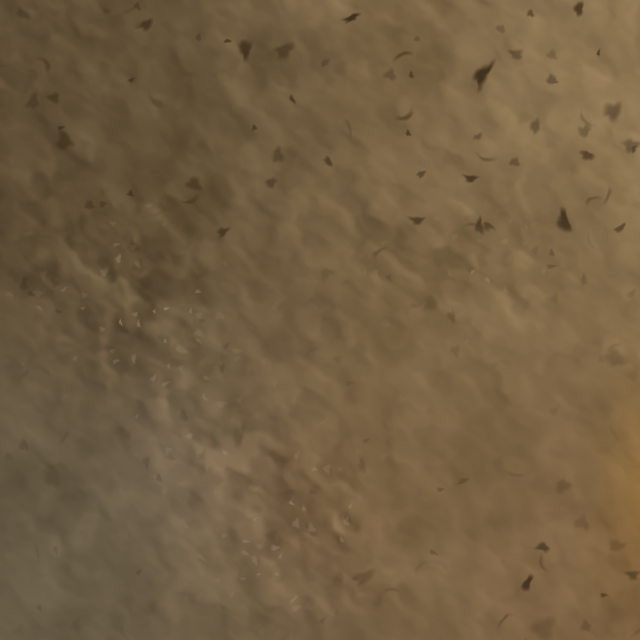
This texture is drawn by a Shadertoy shader. Its source:

```glsl
vec3 hash3(vec2 p) {
    vec3 q = fract(vec3(p.xyx) * vec3(0.1031, 0.1030, 0.0973));
    q += dot(q, q.yxz + 33.33);
    return fract((q.xxy + q.yzz) * q.zyx);
}

mat2 rotation(float angle) {
    float c = cos(angle), s = sin(angle);
    return mat2(c, -s, s, c);
}

// Rotated, warped sine octaves, about -1 to 1
float layeredSines(vec2 p) {
    float sum = 0.0, amplitude = 0.6;
    for (int i = 0; i < 4; i++) {
        p = rotation(1.1 + float(i) * 0.7) * p * 1.75 + 3.7;
        p += 0.6 * sin(p.yx * 0.83 + vec2(1.3, 4.1));
        sum += amplitude * sin(p.x) * sin(p.y * 1.17);
        amplitude *= 0.66;
    }
    return sum;
}

// Random cell values blended softly around jittered centres, -1 to 1
float cellLumps(vec2 p) {
    vec2 cell = floor(p);
    float sum = 0.0, total = 0.0001;
    for (int y = -1; y <= 1; y++)
    for (int x = -1; x <= 1; x++) {
        vec2 id = cell + vec2(x, y);
        vec3 h = hash3(id + 31.0);
        vec2 d = p - id - h.xy;
        float weight = exp(-5.0 * dot(d, d));
        sum += weight * (2.0 * h.z - 1.0);
        total += weight;
    }
    return sum / total;
}

// Irregular soft spots, one candidate in each cell
float scatterSpots(vec2 uv, float cells, float share, float seed) {
    vec2 p = uv * cells, cell = floor(p);
    float mask = 0.0;
    for (int y = -1; y <= 1; y++)
    for (int x = -1; x <= 1; x++) {
        vec2 id = cell + vec2(x, y);
        vec3 place = hash3(id + seed), form = hash3(id + seed + 57.0);
        if (place.z > share) continue;
        vec2 d = rotation(form.x * 6.28) * (p - id - 0.15 - 0.7 * place.xy);
        d.y *= 1.0 + 0.8 * form.y;
        float a = atan(d.y, d.x);
        float radius = mix(0.16, 0.32, form.z * form.z);
        radius *= 1.0 + 0.18 * sin(3.0 * a + form.x * 9.0) + 0.08 * sin(5.0 * a + form.y * 20.0);
        float spot = 1.0 - smoothstep(radius * 0.4, radius * 1.25, length(d));
        mask = max(mask, spot * mix(0.3, 1.0, form.y));
    }
    return mask;
}

// Short curved hairline cracks
float scatterCracks(vec2 uv, float cells, float share) {
    vec2 p = uv * cells, cell = floor(p);
    float mask = 0.0;
    for (int y = -1; y <= 1; y++)
    for (int x = -1; x <= 1; x++) {
        vec2 id = cell + vec2(x, y);
        vec3 place = hash3(id + 211.0), form = hash3(id + 307.0);
        if (place.z > share) continue;
        vec2 d = rotation(form.x * 6.28) * (p - id - place.xy);
        float along = 1.0 - smoothstep(0.05, 0.32, abs(d.x));
        float offset = abs(d.y - 1.4 * d.x * d.x);
        mask = max(mask, along * (1.0 - smoothstep(0.0, 0.08, offset)) * mix(0.2, 0.9, form.y));
    }
    return mask;
}

float patchAt(vec2 uv, vec2 centre, vec2 size) {
    vec2 d = (uv - centre) / size;
    return exp(-dot(d, d));
}

void mainImage(out vec4 fragColor, in vec2 fragCoord) {
    vec2 uv = fragCoord / iResolution.xy;
    float broad = layeredSines(uv * 1.6 + 2.0), mottle = cellLumps(uv * 9.0);
    vec2 bent = uv + 0.02 * vec2(broad, layeredSines(uv * 4.0));
    vec2 ragged = uv + 0.004 * vec2(cellLumps(uv * 50.0), cellLumps(uv * 50.0 + 70.0));

    // Uneven lighting over brown earth
    vec3 left = mix(vec3(0.40, 0.355, 0.275), vec3(0.355, 0.292, 0.20), smoothstep(0.1, 0.65, bent.y));
    vec3 right = mix(vec3(0.485, 0.38, 0.255), vec3(0.545, 0.45, 0.315), smoothstep(0.0, 0.7, bent.y));
    vec3 color = mix(left, right, smoothstep(-0.1, 1.05, bent.x));
    color += vec3(0.07, 0.03, -0.04) * patchAt(uv, vec2(1.04, 0.24), vec2(0.08, 0.15));
    color += vec3(0.045, 0.045, 0.05) * patchAt(bent, vec2(0.25, 0.27), vec2(0.14, 0.15));
    color += vec3(0.02, 0.004, -0.004) * patchAt(bent, vec2(0.50, 0.22), vec2(0.22, 0.16));

    // Cloudy stains at falling sizes
    color += vec3(0.014, 0.014, 0.013) * broad + vec3(0.024, 0.022, 0.019) * mottle;
    color += vec3(0.024, 0.021, 0.017) * cellLumps(ragged * 21.0 + 40.0);

    // Crumbly patches over a finer grain, streaked along a diagonal
    float rough = patchAt(bent, vec2(0.20, 0.52), vec2(0.14, 0.11))
        + 0.8 * patchAt(bent, vec2(0.46, 0.18), vec2(0.14, 0.15))
        + 0.7 * patchAt(bent, vec2(0.70, 0.57), vec2(0.14, 0.09))
        + 0.5 * patchAt(bent, vec2(0.30, 0.31), vec2(0.10, 0.10));
    float upper = smoothstep(0.5, 0.68, uv.y + 0.05 * broad);
    vec2 streaked = rotation(-0.75) * ragged * vec2(1.0, 1.0) * 42.0;
    streaked.x *= 0.65;
    float lumps = cellLumps(streaked), shadow = cellLumps(streaked + vec2(0.25, 0.45));
    float grain = 0.6 * lumps + 0.7 * (lumps - shadow) + 0.5 * cellLumps(streaked * 2.1 + 90.0);
    color += vec3(0.040, 0.035, 0.028) * grain * (0.5 + 0.25 * upper + 1.15 * rough);
    color += 0.008 * rough;

    // Pale flecks
    float flecks = scatterSpots(ragged, 36.0, 0.35, 83.0) * min(rough, 1.0);
    color = mix(color, vec3(0.66, 0.58, 0.47), 0.6 * flecks);

    // Dark pits, crowded in the upper band and lower right
    float pitted = 0.3 + 0.8 * upper + 0.7 * patchAt(uv, vec2(0.83, 0.1), vec2(0.16, 0.12));
    pitted = min(pitted, 1.0);
    float pits = scatterSpots(ragged, 15.0, 0.22, 11.0);
    float specks = scatterSpots(ragged, 27.0, 0.11, 149.0);
    color = mix(color, vec3(0.21, 0.155, 0.09), 0.85 * pitted * max(pits, 0.85 * specks));
    color = mix(color, vec3(0.24, 0.18, 0.11), 0.6 * pitted * scatterCracks(ragged, 16.0, 0.13));

    fragColor = vec4(clamp(color, 0.0, 1.0), 1.0);
}
```
